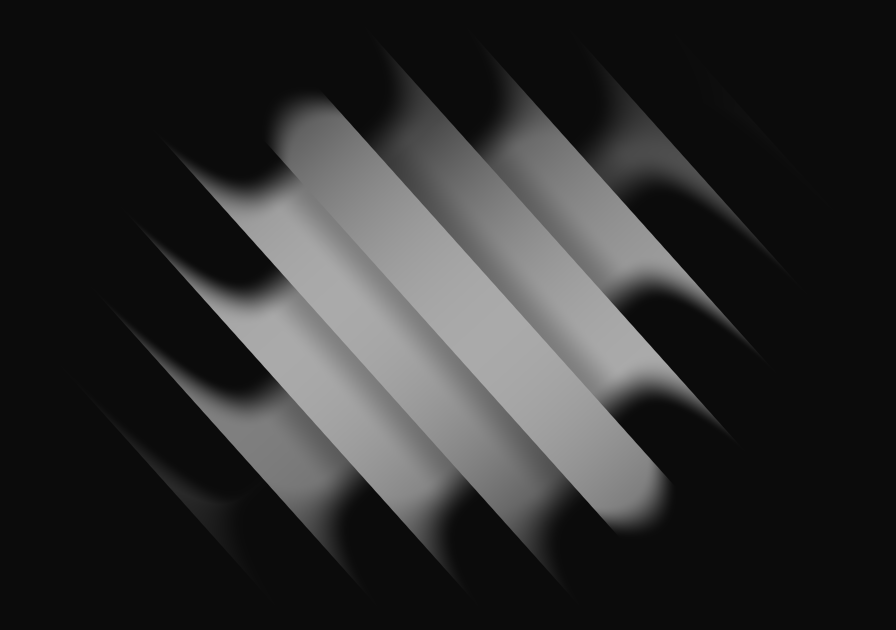
Write a Shadertoy shader that draws this background.

```glsl
// Diagonal ribbons of soft grey light on near black, like a glow behind ribbed glass.
// Each rib cuts a shorter slice of the glow; its light runs on as a thin tail along
// the crisp outer edge, while the inner edge lies in shade.

// All lengths are in canvas heights.
const vec3  BACKGROUND   = vec3(0.045);
const vec3  LIGHT_TINT   = vec3(1.0);
const vec2  ACROSS       = vec2(0.745, 0.667);   // unit vector across the ribs
const int   SIDE_RIBS    = 4;                    // ribs on each side of the middle one
const float PITCH        = 0.1198;               // width of a rib
const float CENTRE_SHIFT = 0.0272;               // middle rib, measured across
const float GLOW_REACH   = 0.426;                // half length of the middle rib
const float REACH_SKEW   = 0.028;                // lower left ribs are longer
const float END_BLUR     = 0.036;
const float PEAK         = 0.65;
const float FLOOR        = 0.26;
const float FALLOFF      = 1.5;                  // dimming away from the bright ridge
const float RIDGE_START  = 0.07;
const float RIDGE_LIMIT  = 0.20;
const float INNER_SHADE  = 0.74;

// Brightness along a rib, highest on a ridge that leans across the ribs.
float ridgeLight(float rib, float along) {
    float ridge = RIDGE_START + clamp(rib * 0.216, -RIDGE_LIMIT, RIDGE_LIMIT);
    float d = along - ridge;
    return max(PEAK - FALLOFF * d * d, FLOOR);
}

// Light of one rib; offset runs from -0.5 to 0.5 across it.
float ribLight(float rib, float offset, float along) {
    float side = sign(rib);
    float rank = abs(rib);
    float reach = GLOW_REACH - REACH_SKEW * side - PITCH * rank;
    float middle = 0.0;
    float blur = END_BLUR;
    float shade = 1.0;

    if (rank < 0.5) {
        // Middle rib: rounded ends, no tail
        reach -= 0.14 * offset * offset;
        middle = 0.02;
    } else {
        // Side rib: tail grows toward the outer edge
        float outward = clamp(0.5 + offset * side, 0.0, 1.0);
        float tail = pow(outward, 4.0);
        float stretch = (0.052 + 0.0185 * rank) * tail;
        reach += stretch;
        blur += stretch;
        middle = 0.024 * rib * tail;
        shade = mix(INNER_SHADE, 1.0, smoothstep(0.0, 0.5, outward));
    }

    float body = 1.0 - smoothstep(reach - blur, reach + blur, abs(along - middle));
    float fade = 1.0 - smoothstep(1.8, 4.6, rank + 0.25 * side);
    return ridgeLight(rib, along) * shade * body * fade;
}

void mainImage(out vec4 fragColor, in vec2 fragCoord) {
    vec2 p = (fragCoord - 0.5 * iResolution.xy) / iResolution.y;
    float across = dot(p, ACROSS) - CENTRE_SHIFT;
    float along = dot(p, vec2(ACROSS.y, -ACROSS.x));
    float pixel = 1.0 / (iResolution.y * PITCH);

    // Add the ribs, each weighted by its smoothed coverage
    float light = 0.0;
    for (int i = -SIDE_RIBS; i <= SIDE_RIBS; i++) {
        float rib = float(i);
        float offset = across / PITCH - rib;
        float coverage = clamp((0.5 - abs(offset)) / pixel + 0.5, 0.0, 1.0);
        light += coverage * ribLight(rib, offset, along);
    }

    vec3 color = max(BACKGROUND, mix(BACKGROUND, LIGHT_TINT, light));
    fragColor = vec4(color, 1.0);
}
```
